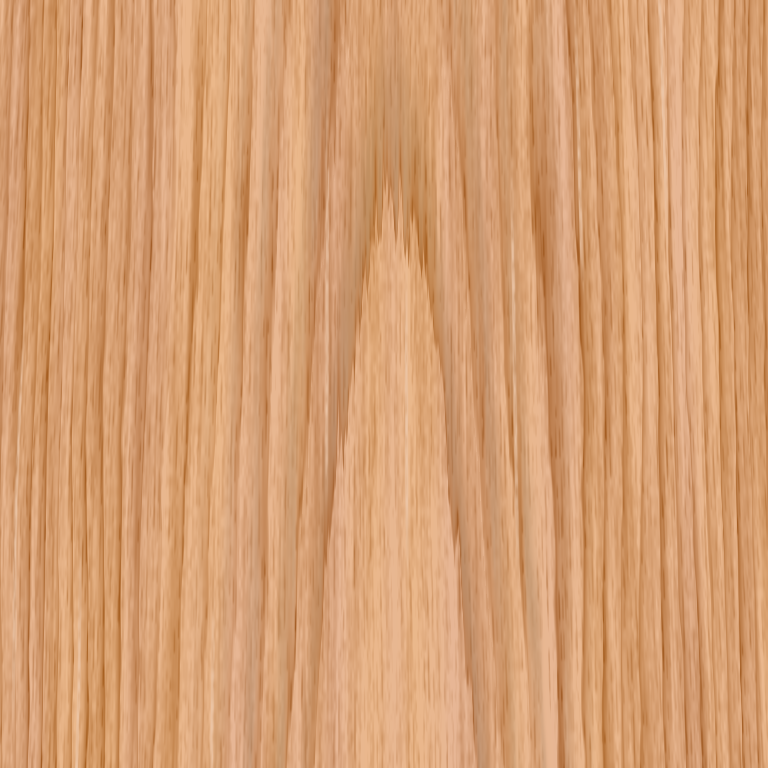
Reproduce this texture procedurally as a WebGL 2 fragment shader.

```glsl
#version 300 es
precision highp float;
// Flat-sawn timber: growth rings are level lines of a parabolic field, which
// makes one tall arch with near-vertical lines at both sides. Stretched noise
// gives the fibres; jittered grid cells give dark pores and pale streaks.

#define ARCH_TIP vec2(0.512, 0.72)
#define ARCH_SPREAD 0.016
#define RING_RATE vec2(7.0, 50.0)
#define RING_DEPTH 1.15
#define FIBRE_DEPTH 0.50
#define GRAIN_DEPTH 0.30
#define PORE_DEPTH 0.46
#define BASE_TONE 0.92
#define DARK_WOOD vec3(0.715, 0.460, 0.250)
#define LIGHT_WOOD vec3(0.892, 0.690, 0.528)
#define GREY_WOOD vec3(0.700, 0.545, 0.400)
#define PALE_STREAK vec3(0.925, 0.780, 0.665)

uniform vec2 u_resolution;
out vec4 fragColor;

float hash(vec2 p) {
    vec3 q = fract(p.xyx * vec3(0.1031, 0.1030, 0.0973));
    q += dot(q, q.yzx + 33.33);
    return fract((q.x + q.y) * q.z);
}

float noise(vec2 p) {
    vec2 i = floor(p), f = fract(p);
    f = f * f * (3.0 - 2.0 * f);
    return mix(mix(hash(i), hash(i + vec2(1, 0)), f.x),
               mix(hash(i + vec2(0, 1)), hash(i + vec2(1, 1)), f.x), f.y);
}

// Thin upright dashes, at most one per cell; halfWidth is in cell widths
float dashes(vec2 p, vec2 cells, float share, float halfWidth) {
    vec2 c = p * cells;
    c.y += 9.0 * hash(vec2(floor(c.x), cells.x));
    vec2 id = floor(c), f = fract(c);
    float blur = cells.x / u_resolution.x;
    float centre = mix(0.3, 0.7, hash(id + 19.0));
    float across = 1.0 - smoothstep(halfWidth - blur, halfWidth + blur, abs(f.x - centre));
    float len = mix(0.45, 1.0, hash(id + 41.0));
    float along = smoothstep(0.0, 0.15, f.y) * (1.0 - smoothstep(len - 0.3, len, f.y));
    return across * along * step(hash(id), share);
}

void main() {
    vec2 uv = gl_FragCoord.xy / u_resolution;
    float bend = 0.010 * (noise(vec2(uv.x * 5.0, uv.y * 2.5)) - 0.5);
    float side = uv.x - ARCH_TIP.x + bend;

    // Coordinates that follow the lean of the grain
    vec2 grain = vec2(side * (1.0 + 0.09 * uv.y) + 2.0, uv.y);
    float fine = noise(grain * vec2(390.0, 10.0));
    float fibre = noise(grain * vec2(170.0, 4.0) + 31.0);
    float streak = noise(grain * vec2(55.0, 1.6) + 57.0);
    float broad = noise(grain * vec2(14.0, 1.2) + 83.0);
    float speckle = noise(grain * vec2(410.0, 75.0) + 11.0);

    // Growth rings: a sharp inner edge that fades outwards
    float feather = 0.07 * (fine - 0.5) + 0.12 * (fibre - 0.5);
    float field = side * side + ARCH_SPREAD * (uv.y - ARCH_TIP.y + feather);
    float radius = sqrt(max(field, 0.0));
    float rings = RING_RATE.x * radius + RING_RATE.y * radius * radius;
    float outer = smoothstep(0.07, 0.22, radius);
    rings += outer * (1.1 * (noise(vec2(side * 13.0 + 40.0, uv.y * 1.5)) - 0.5)
           + 0.14 * (noise(grain * vec2(90.0, 14.0)) - 0.5));
    float ringId = floor(rings), phase = rings - ringId;
    float outside = smoothstep(0.0, 0.0005, field);
    float decay = ringId < 0.5 ? 2.9 : 5.0;
    float late = outside * exp(-decay * phase) * smoothstep(0.0, 0.11, phase);
    late *= mix(0.5, 1.4, noise(vec2(ringId * 3.7 + side * 4.0, uv.y * 3.0 + ringId)));
    late *= mix(0.55, 1.45, 0.5 * (speckle + fine));
    float greyBand = outside * (1.0 - smoothstep(0.13, 0.28, radius))
                   * smoothstep(0.1, 0.4, phase) * (1.0 - smoothstep(0.4, 0.75, phase));

    // Pores: long ones everywhere, short ones gathered in the dark wood
    float pores = 0.85 * dashes(grain, vec2(140.0, 9.0), 0.50, 0.13)
                + 0.75 * dashes(grain + 0.37, vec2(200.0, 19.0), 0.42, 0.18)
                       * mix(0.5, 1.3, min(late * 2.0, 1.0));

    // Tone and colour
    float tone = BASE_TONE
               + FIBRE_DEPTH * (0.65 * (fine - 0.5) + 0.7 * (fibre - 0.5))
               + GRAIN_DEPTH * (speckle - 0.5)
               + 0.32 * (streak - 0.5) + 0.30 * (broad - 0.5)
               - RING_DEPTH * late - PORE_DEPTH * pores;
    tone -= 0.10 * smoothstep(0.25, 0.5, abs(side));
    vec3 colour = mix(DARK_WOOD, LIGHT_WOOD, clamp(tone, -0.4, 1.12));
    colour = mix(colour, GREY_WOOD, greyBand * mix(0.1, 0.6, fibre));

    // Drift between honey and rose hues
    float honey = noise(grain * vec2(38.0, 1.4) + 7.0) - 0.5;
    colour += honey * vec3(0.016, 0.006, -0.045);

    // Sparse pale streaks
    float pale = dashes(grain + 0.11, vec2(34.0, 1.3), 0.15, 0.07);
    colour = mix(colour, PALE_STREAK, pale * mix(0.35, 0.9, speckle));

    fragColor = vec4(clamp(colour, 0.0, 1.0), 1.0);
}
```
